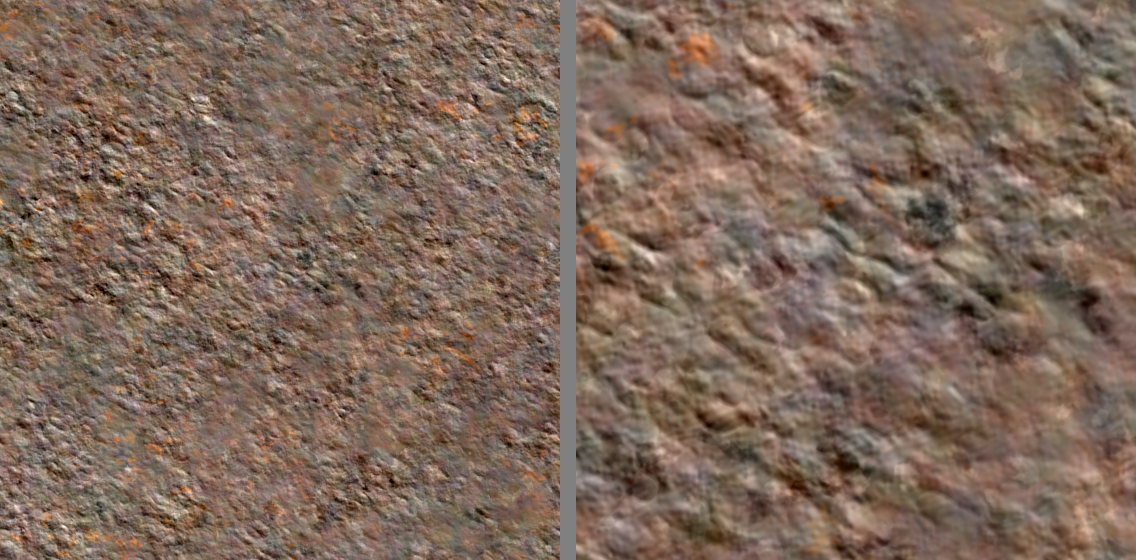
Left, the full canvas; right, a detail of the centre.
This texture is drawn by a three.js fragment shader. Its source:

```glsl
#define BASE_COLOUR vec3(0.488, 0.404, 0.349)
#define WARM_SHIFT vec3(0.15, 0.00, -0.14)
#define PINK_SHIFT vec3(0.08, -0.06, 0.02)
#define RUST_SHIFT vec3(0.16, 0.02, -0.09)
#define GRAIN_ALONG vec2(0.87, -0.49)
#define GRAIN_STRETCH 1.2
#define GRAIN_SCALE 38.0
#define LIGHT_STEP 0.0016
#define RELIEF_GAIN 1.12

varying vec2 vUv;

float hash(vec2 cell) {
  vec3 p = fract(vec3(cell.xyx) * 0.1031);
  p += dot(p, p.yzx + 33.33);
  return fract((p.x + p.y) * p.z);
}

// Value noise centred on zero
float noise(vec2 p) {
  vec2 cell = floor(p);
  vec2 f = fract(p);
  f = f * f * (3.0 - 2.0 * f);
  float low = mix(hash(cell), hash(cell + vec2(1.0, 0.0)), f.x);
  float high = mix(hash(cell + vec2(0.0, 1.0)), hash(cell + 1.0), f.x);
  return mix(low, high, f.y) - 0.5;
}

float fbm(vec2 p) {
  float sum = 0.0;
  float amplitude = 0.5;
  for (int octave = 0; octave < 4; octave++) {
    sum += amplitude * noise(p);
    p = mat2(0.80, 0.60, -0.60, 0.80) * p * 2.03 + 17.3;
    amplitude *= 0.54;
  }
  return sum;
}

// Turns to the grain direction and squeezes across it
vec2 grainSpace(vec2 p) {
  vec2 across = vec2(-GRAIN_ALONG.y, GRAIN_ALONG.x);
  return vec2(dot(p, GRAIN_ALONG), dot(p, across) * GRAIN_STRETCH) + 3.0;
}

// Rough grains with creases between them
float stoneHeight(vec2 p) {
  vec2 grain = grainSpace(p) * GRAIN_SCALE;
  return fbm(grain) + 0.5 * abs(noise(grain * 1.5 + 71.0));
}

void main() {
  // A slight warp makes the grains ragged
  vec2 warp = vec2(noise(vUv * 60.0 + 5.0), noise(vUv * 60.0 + 61.0));
  vec2 p = vUv + 0.003 * warp;
  vec2 grain = grainSpace(p);

  // Smooth and crumbled patches
  float patchiness = 1.3 * fbm(vUv * 4.0 + 40.0) + 2.2 * fbm(grain * 13.0 + 25.0);
  float roughness = clamp(1.0 + patchiness, 0.35, 2.0);

  // Side light across the grain
  vec2 toLight = vec2(-GRAIN_ALONG.y, GRAIN_ALONG.x) * LIGHT_STEP;
  float relief = stoneHeight(p - toLight) - stoneHeight(p + toLight);
  float shade = relief * RELIEF_GAIN * roughness;

  // Broad mottling, mineral tone and dark pits
  float mottle = fbm(vUv * 6.0 + 11.0);
  float mineral = fbm(grain * 34.0 + 90.0);
  float pits = smoothstep(0.10, 0.24, fbm(grain * 54.0 + 130.0));
  shade += 0.13 * mottle + 0.22 * mineral - 0.10 * pits * roughness + 0.014;

  // Small and broad shifts of hue
  float warmth = fbm(grain * 42.0 + 170.0) + 0.35 * fbm(vUv * 6.0 + 210.0);
  float pinkness = fbm(grain * 50.0 + 250.0) + 0.35 * fbm(vUv * 5.0 + 290.0);
  vec3 colour = BASE_COLOUR + shade;
  colour += WARM_SHIFT * warmth + PINK_SHIFT * pinkness;

  // Rust flecks gathered in clusters
  float cluster = smoothstep(-0.08, 0.18, fbm(vUv * 5.0 + 330.0));
  float fleck = smoothstep(0.13, 0.27, fbm(grain * 52.0 + 370.0));
  colour += RUST_SHIFT * fleck * cluster;

  // Pale mineral glints
  float glint = smoothstep(0.15, 0.28, fbm(p * 62.0 + 410.0));
  colour += vec3(0.12, 0.11, 0.10) * glint;

  gl_FragColor = vec4(clamp(colour, 0.0, 1.0), 1.0);
}
```
